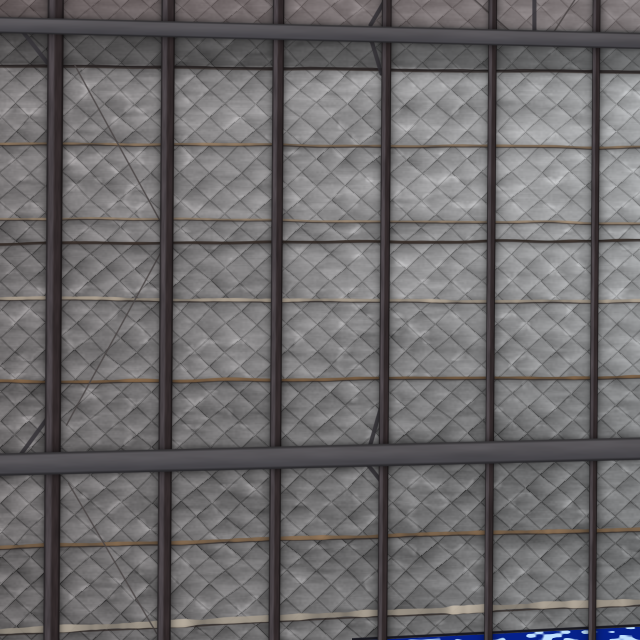
This texture is drawn by a Shadertoy shader. Its source:

```glsl
// Quilted foil roof insulation behind steel purlins, two cross beams and thin bracing
float hash(vec2 p) {
    return fract(sin(dot(p, vec2(127.1, 311.7))) * 43758.5453);
}

float noise(vec2 p) {
    vec2 i = floor(p), f = fract(p);
    f = f * f * (3.0 - 2.0 * f);
    return mix(mix(hash(i), hash(i + vec2(1, 0)), f.x),
               mix(hash(i + vec2(0, 1)), hash(i + vec2(1, 1)), f.x), f.y);
}

float fbm(vec2 p) {
    return 0.55 * noise(p) + 0.3 * noise(p * 2.1 + 7.3) + 0.15 * noise(p * 4.3 + 2.9);
}

// Coverage of a shape from its signed distance, in canvas units
float cover(float d) {
    float soft = 0.8 / iResolution.y;
    return 1.0 - smoothstep(-soft, soft, d);
}

float segment(vec2 p, vec2 a, vec2 b) {
    vec2 ab = b - a;
    return length(p - a - ab * clamp(dot(p - a, ab) / dot(ab, ab), 0.0, 1.0));
}

// Seams: left height, right height, half width, tone (0 dark, 0.5 rust, 1 pale)
const vec4 SEAMS[8] = vec4[8](
    vec4(0.899, 0.888, 0.0020, 0.0), vec4(0.776, 0.770, 0.0018, 0.62),
    vec4(0.659, 0.652, 0.0016, 0.7), vec4(0.620, 0.625, 0.0017, 0.1),
    vec4(0.534, 0.529, 0.0024, 0.85), vec4(0.404, 0.411, 0.0022, 0.5),
    vec4(0.145, 0.174, 0.0028, 0.55), vec4(0.014, 0.060, 0.0055, 0.9));

// Braces as end points: five thin rods, then stout struts
const vec4 BRACES[12] = vec4[12](
    vec4(0.117, 0.898, 0.250, 0.655), vec4(0.250, 0.603, 0.104, 0.336),
    vec4(0.107, 0.245, 0.245, 0.010), vec4(0.742, 1.0, 0.797, 0.951),
    vec4(0.898, 1.0, 0.866, 0.951), vec4(0.033, 0.954, 0.074, 0.902),
    vec4(0.026, 0.281, 0.076, 0.349), vec4(0.602, 1.0, 0.579, 0.961),
    vec4(0.581, 0.935, 0.596, 0.885), vec4(0.595, 0.362, 0.578, 0.303),
    vec4(0.573, 0.276, 0.594, 0.250), vec4(0.835, 1.0, 0.835, 0.951));

// Foil with stitched diamonds, uneven cushions and sideways creases
vec3 quiltedFoil(vec2 p) {
    vec2 q = p + 0.006 * (vec2(noise(p * 18.0), noise(p * 18.0 + 40.0)) - 0.5);
    vec2 grid = vec2(q.x / 0.047 + q.y / 0.043, q.x / 0.047 - q.y / 0.043);
    vec2 cell = floor(grid), f = fract(grid) - 0.5;
    float turn = 1.2 + 2.4 * (hash(cell) - 0.5);
    float tilt = dot(f, vec2(cos(turn), sin(turn)));
    float edge = 0.5 - max(abs(f.x), abs(f.y));

    float light = 0.44 + 0.17 * p.x * smoothstep(0.0, 0.75, p.y);
    light += 0.04 * smoothstep(0.3, 0.8, p.y);
    light += 0.16 * (fbm(p * vec2(5.0, 24.0)) - 0.5);
    light += 0.12 * (fbm(p * vec2(22.0, 130.0)) - 0.5);
    light += 0.13 * tilt * (0.4 + hash(cell + 9.0));
    light += 0.10 * smoothstep(0.68, 0.9, noise(p * vec2(45.0, 75.0))) * smoothstep(0.3, 0.0, edge);
    light -= 0.09 * (1.0 - smoothstep(0.01, 0.07, edge));
    light += 0.03 * (noise(p * 260.0) - 0.5);
    return light * mix(vec3(1.01, 0.985, 0.99), vec3(0.99, 1.0, 1.01), p.x);
}

void mainImage(out vec4 fragColor, in vec2 fragCoord) {
    vec2 p = fragCoord / iResolution.xy;
    vec3 col = quiltedFoil(p);

    // Shaded strip under the top beam, warm tint above it
    float topSeam = mix(0.899, 0.888, p.x);
    col *= 1.0 - 0.36 * smoothstep(-0.002, 0.004, p.y - topSeam);
    col += vec3(0.10, 0.07, 0.07) * smoothstep(0.965, 0.975, p.y + 0.02 * p.x);

    // Seams with broken edges and a shadow below
    for (int i = 0; i < 8; i++) {
        vec4 s = SEAMS[i];
        float wear = fbm(vec2(p.x * 28.0, float(i) * 5.7));
        float d = p.y - mix(s.x, s.y, p.x) - 0.003 * (noise(vec2(p.x * 14.0, float(i))) - 0.5);
        vec3 tone = mix(vec3(0.14, 0.12, 0.12), vec3(0.43, 0.33, 0.23), min(s.w * 2.0, 1.0));
        tone = mix(tone, vec3(0.68, 0.66, 0.62), max(s.w * 2.0 - 1.0, 0.0));
        col *= 1.0 - 0.22 * exp(-abs(d + 0.004) / 0.006);
        col = mix(col, vec3(0.17, 0.14, 0.13), 0.75 * cover(abs(d + s.z) - 0.0014));
        col = mix(col, tone * (0.7 + 0.6 * wear), 0.9 * cover(abs(d) - s.z * (0.4 + wear)));
    }

    // Blue gap with glints along the lower right edge
    float gap = p.y - 0.049 * (p.x - 0.573);
    float glint = smoothstep(0.62, 0.8, noise(p * vec2(70.0, 160.0)));
    col = mix(col, mix(vec3(0.02, 0.13, 0.55), vec3(0.75, 0.88, 1.0), glint), cover(gap));
    col = mix(col, vec3(0.10, 0.10, 0.13), cover(abs(gap - 0.002) - 0.002) * step(0.55, p.x));

    // Braces
    for (int i = 0; i < 12; i++) {
        float halfWidth = i < 5 ? 0.0011 : 0.0032;
        float d = segment(p, BRACES[i].xy, BRACES[i].zw) - halfWidth;
        vec3 steel = i < 5 ? vec3(0.29, 0.27, 0.27) : vec3(0.22, 0.21, 0.23);
        col = mix(col, steel, 0.9 * cover(d));
    }

    // Purlins, narrowing and closing up to the right
    for (int i = 0; i < 6; i++) {
        float n = float(i);
        float d = p.x - (0.083 + 0.1775 * n - 0.0017 * n * n + 0.007 * (p.y - 0.4));
        float halfWidth = 0.0125 - 0.0022 * n + 0.00018 * n * n;
        float side = d / halfWidth;
        col *= 1.0 - 0.35 * exp(-max(abs(d) - halfWidth, 0.0) / 0.006);
        vec3 steel = mix(vec3(0.29, 0.265, 0.28), vec3(0.19, 0.16, 0.165), smoothstep(-0.3, 0.1, side));
        steel *= 0.82 + 0.36 * fbm(vec2(d * 200.0, p.y * 30.0 + n * 9.0));
        steel *= 1.0 - 0.45 * smoothstep(0.65, 0.95, abs(side));
        col = mix(col, steel, cover(abs(d) - halfWidth));
    }

    // Cross beams with a dark flange line at top and bottom
    for (int i = 0; i < 2; i++) {
        float middle = i == 0 ? mix(0.961, 0.936, p.x) : mix(0.274, 0.299, p.x);
        float halfWidth = i == 0 ? 0.0125 : 0.0175;
        float d = p.y - middle, side = d / halfWidth;
        col *= 1.0 - 0.35 * exp(-max(abs(d) - halfWidth, 0.0) / 0.007);
        vec3 steel = mix(vec3(0.27, 0.265, 0.285), vec3(0.34, 0.33, 0.345), smoothstep(-0.8, 0.5, side));
        steel *= 0.92 + 0.16 * fbm(p * vec2(12.0, 90.0));
        steel *= 1.0 - 0.4 * smoothstep(0.7, 0.95, abs(side));
        col = mix(col, steel, cover(abs(d) - halfWidth));
    }

    fragColor = vec4(clamp(col, 0.0, 1.0), 1.0);
}
```
